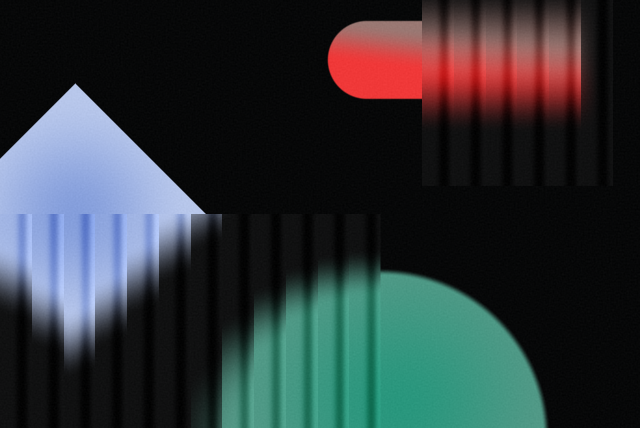
Reproduce this background procedurally as a WebGL 1 fragment shader.

```glsl
precision highp float;
// Grainy dark backdrop with a diamond, a pill and a disc seen partly through ribbed glass.
uniform vec2 u_resolution;

const float RIB_WIDTH = 0.0742;
const vec3 BACKDROP = vec3(0.025, 0.028, 0.030);
const vec3 GLASS_TINT = vec3(0.062, 0.064, 0.066);

vec2 hashGradient(vec2 cell) {
  vec2 h = vec2(dot(cell, vec2(127.1, 311.7)), dot(cell, vec2(269.5, 183.3)));
  return 2.0 * fract(sin(h) * 43758.5) - 1.0;
}

float gradientNoise(vec2 p) {
  vec2 i = floor(p), f = fract(p);
  vec2 u = f * f * (3.0 - 2.0 * f);
  vec2 e = vec2(0.0, 1.0);
  float low = mix(dot(hashGradient(i), f),
                  dot(hashGradient(i + e.yx), f - e.yx), u.x);
  float high = mix(dot(hashGradient(i + e.xy), f - e.xy),
                   dot(hashGradient(i + e.yy), f - e.yy), u.x);
  return mix(low, high, u.y);
}

// Coverage of a shape from its signed distance
float cover(float dist, float soft) {
  return 1.0 - smoothstep(-soft, soft, dist);
}

float diamondDistance(vec2 p, float halfDiagonal) {
  return (abs(p.x) + abs(p.y) - halfDiagonal) * 0.7071;
}

float pillDistance(vec2 p, float span, float radius) {
  return length(p - vec2(clamp(p.x, 0.0, span), 0.0)) - radius;
}

float boxMask(vec2 p, vec2 low, vec2 high, float px) {
  vec2 d = max(low - p, p - high);
  return cover(max(d.x, d.y), 0.5 * px);
}

vec3 addDiamond(vec3 base, vec2 p, float soft) {
  vec2 q = p - vec2(0.176, 0.5);
  vec3 tint = mix(vec3(0.52, 0.62, 0.86), vec3(0.72, 0.78, 0.92),
                  smoothstep(0.0, 0.28, length(q)));
  return mix(base, tint, cover(diamondDistance(q, 0.305), soft));
}

vec3 addDisc(vec3 base, vec2 p, float soft) {
  vec3 tint = mix(vec3(0.16, 0.59, 0.49), vec3(0.33, 0.60, 0.53),
                  smoothstep(0.0, 0.40, length(p - vec2(0.93, 0.05))));
  float dist = length(p - vec2(0.889, -0.023)) - 0.388;
  return mix(base, tint, cover(dist, max(soft, 0.009)));
}

vec3 addPill(vec3 base, vec2 p, float soft) {
  vec2 q = p - vec2(0.857, 0.860);
  float heat = 1.0 - smoothstep(-0.01 - 0.5 * soft, 0.085 + 0.3 * soft,
                                q.y + 0.12 * q.x);
  vec3 tint = mix(vec3(0.60, 0.47, 0.45), vec3(0.94, 0.22, 0.22), heat);
  float rightFade = 1.0 - smoothstep(1.345, 1.400, p.x);
  return mix(base, tint, cover(pillDistance(q, 0.65, 0.091), soft) * rightFade);
}

vec3 scene(vec3 base, vec2 p, float soft) {
  vec3 color = addDiamond(base, p, soft);
  color = addDisc(color, p, soft);
  return addPill(color, p, soft * 1.4);
}

// Each rib squeezes the scene towards its middle, blurs it and shades it
vec3 ribbedGlass(vec2 p, float left) {
  float rib = (p.x - left) / RIB_WIDTH;
  float f = fract(rib);
  float bentX = left + (floor(rib) + 0.5 + 0.4 * (f - 0.5)) * RIB_WIDTH;
  vec3 color = scene(GLASS_TINT, vec2(bentX, p.y), 0.058);
  float groove = exp(-pow((f - 0.69) / 0.15, 2.0));
  float sheen = smoothstep(0.76, 0.94, f);
  color = pow(color, vec3(1.0 + 0.65 * groove));
  return color * (1.0 + 0.08 * sheen);
}

void main() {
  vec2 p = gl_FragCoord.xy / u_resolution.y;
  float px = 1.0 / u_resolution.y;

  vec3 color = scene(BACKDROP, p, 0.75 * px);

  // Glass panels at the lower left and the upper right
  float lowerPanel = boxMask(p, vec2(-1.0), vec2(0.889, 0.5), px);
  float upperPanel = boxMask(p, vec2(0.986, 0.566), vec2(1.432, 2.0), px);
  color = mix(color, ribbedGlass(p, 0.0), lowerPanel);
  color = mix(color, ribbedGlass(p, 0.986), upperPanel);

  // Film grain
  color += 0.028 * gradientNoise(p * 230.0);
  gl_FragColor = vec4(clamp(color, 0.0, 1.0), 1.0);
}
```
